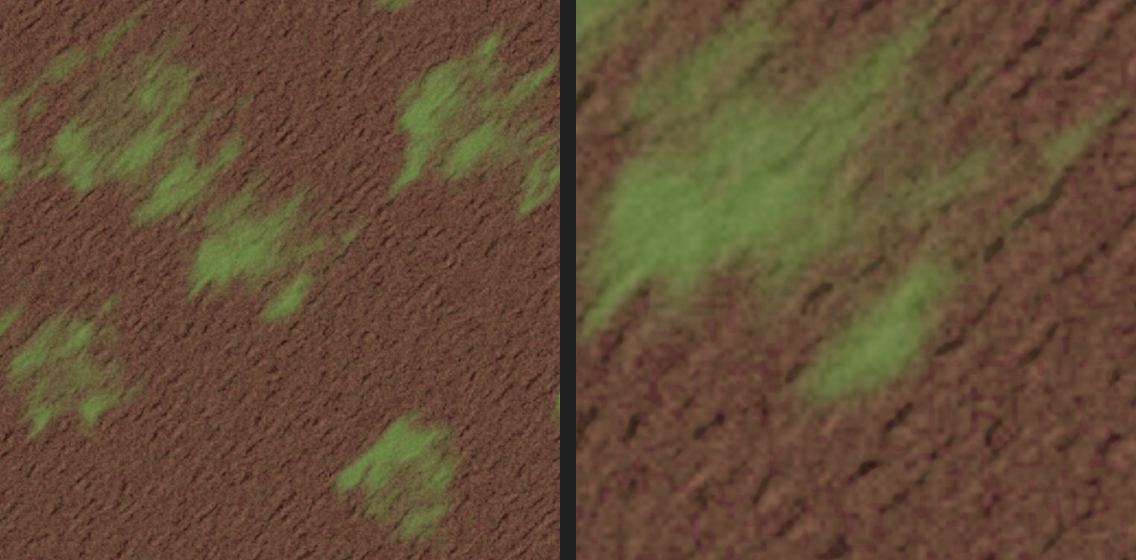
Left: the whole. Right: its middle third, enlarged.
Give the GLSL for this texture, as a WebGL 1 fragment shader.

```glsl
precision highp float;
uniform vec2 u_resolution;

float hash(vec2 p) {
  vec3 q = fract(p.xyx * vec3(0.1031, 0.1030, 0.0973));
  q += dot(q, q.yzx + 33.33);
  return fract((q.x + q.y) * q.z);
}

float noise(vec2 p) {
  vec2 cell = floor(p), f = fract(p);
  f = f * f * (3.0 - 2.0 * f);
  return mix(mix(hash(cell), hash(cell + vec2(1.0, 0.0)), f.x),
             mix(hash(cell + vec2(0.0, 1.0)), hash(cell + vec2(1.0, 1.0)), f.x), f.y);
}

// Furrowed height: diagonal ridges with a fine crumble
float furrows(vec2 p) {
  return 0.65 * noise(p * vec2(36.0, 108.0) + 50.0)
       + 0.35 * noise(p * vec2(120.0, 200.0) + 210.0);
}

// Soft blobs that shrink down the canvas and wrap at its borders
float patches(vec2 uv) {
  float field = -2.0;
  for (int i = 0; i < 5; i++) {
    float k = float(i);
    vec2 center = vec2(fract(0.24 + 0.62 * k), 0.78 - 0.215 * max(k - 1.0, 0.0));
    vec2 d = abs(fract(uv - center + 0.5) - 0.5);
    field = max(field, 1.0 - length(d) / (0.185 - 0.017 * k));
  }
  return field;
}

void main() {
  vec2 uv = gl_FragCoord.xy / u_resolution;

  // x runs along the diagonal grain, y across it
  vec2 grainUv = vec2(uv.x + uv.y, uv.y - uv.x) * 0.7071 + 2.0;
  grainUv.y += 0.010 * (noise(uv * 30.0 + 7.0) - 0.5);

  // Embossed soil with dark pits and reddish crumbs
  float relief = furrows(grainUv) - furrows(grainUv + vec2(0.002, -0.006));
  float speck = noise(uv * 256.0 + 13.0) - 0.5;
  float pits = smoothstep(0.18, 0.42, -relief - 0.15 * speck);
  float crumbs = smoothstep(0.55, 0.8, noise(uv * 200.0 + 400.0));
  vec3 soil = vec3(0.396, 0.278, 0.212);
  soil += vec3(0.14, 0.115, 0.095) * relief + vec3(0.09, 0.075, 0.06) * speck;
  soil -= vec3(0.06, 0.042, 0.034) * pits;
  soil -= vec3(0.014, 0.046, 0.01) * crumbs;

  // Brushed moss, broken into strokes along the grain
  float strokes = 0.65 * noise(grainUv * vec2(10.0, 27.0) + 90.0)
                + 0.35 * noise(grainUv * vec2(26.0, 65.0) + 320.0);
  float cover = smoothstep(-0.02, 0.5, patches(uv) + 1.0 * (strokes - 0.47));
  cover *= 0.25 + 0.65 * smoothstep(0.25, 0.85, strokes);
  vec3 moss = vec3(0.43, 0.535, 0.272) + 0.06 * relief + 0.035 * speck;

  gl_FragColor = vec4(mix(soil, moss, cover), 1.0);
}
```
